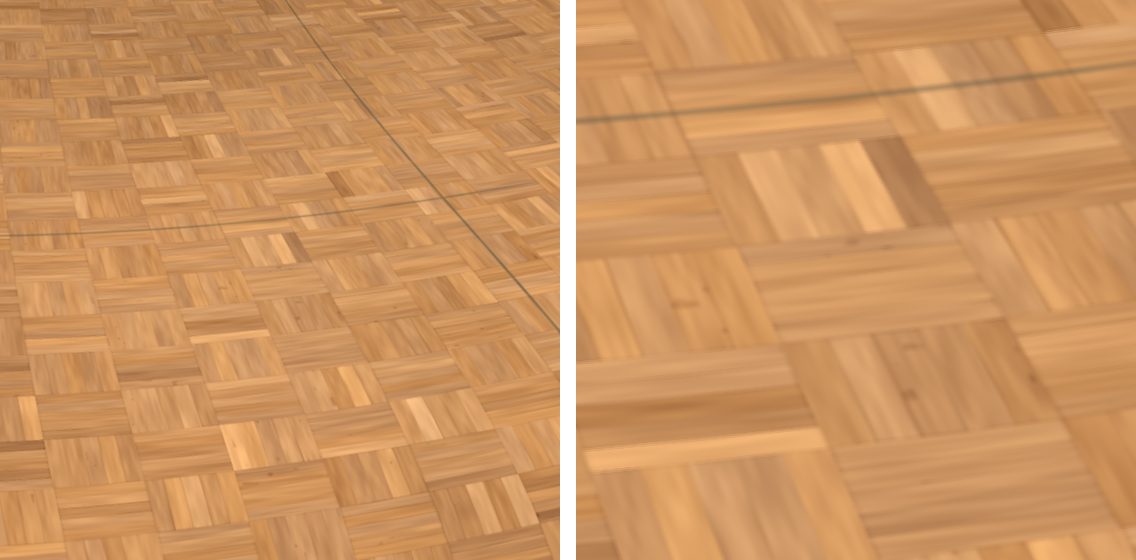
Left: the whole. Right: its middle third, enlarged.
Reproduce this texture procedurally as a Shadertoy shader.

```glsl
// Oak basket-weave parquet floor seen at an angle, crossed by two dark panel seams.

#define STRIPS 5.0                       // wood strips per block
#define ORIGIN vec2(0.342, 0.6146)       // canvas position of floor point (0,0), y down
#define AXIS_U vec2(0.147, -0.0064)      // one block across
#define AXIS_V vec2(0.0098, 0.0419)      // one block towards the viewer
#define TILT vec2(0.0107, -0.04)         // perspective along u and v
#define SEAMS vec2(4.43, -3.5)           // seam positions in blocks
#define SOFTNESS 0.0011                  // sample spacing on the canvas
#define DARK_OAK vec3(0.655, 0.435, 0.255)
#define LIGHT_OAK vec3(0.95, 0.71, 0.465)
#define SEAM_COLOR vec3(0.42, 0.36, 0.26)

float hash(vec2 p) {
    vec3 q = fract(vec3(p.xyx) * vec3(0.1031, 0.1030, 0.0973));
    q += dot(q, q.yzx + 33.33);
    return fract((q.x + q.y) * q.z);
}

float noise(vec2 p) {
    vec2 i = floor(p), f = fract(p);
    f = f * f * (3.0 - 2.0 * f);
    return mix(mix(hash(i), hash(i + vec2(1, 0)), f.x),
               mix(hash(i + vec2(0, 1)), hash(i + vec2(1, 1)), f.x), f.y);
}

// Canvas point (y down) to floor blocks: slight lens bend, then inverse perspective
vec2 canvasToFloor(vec2 p) {
    vec2 d = p - ORIGIN;
    p += vec2(0.5 * (p.x - 0.26) * d.y * d.y, 0.0846 * d.x * d.x);
    mat2 axes = mat2(AXIS_U - TILT.x * p, AXIS_V - TILT.y * p);
    return inverse(axes) * (p - ORIGIN);
}

vec3 parquet(vec2 uv) {
    // Alternate the strip direction like a checkerboard
    vec2 block = floor(uv), f = fract(uv);
    bool upright = mod(block.x + block.y, 2.0) < 0.5;
    vec2 local = upright ? f : f.yx;     // x across the strips, y along them
    float strip = floor(local.x * STRIPS);
    vec2 id = block * vec2(7.0, 11.0) + vec2(strip * 1.7, strip * 3.1) + 200.0;
    float pick = hash(id), shade = hash(id + 57.3);

    // Strip tone: mostly mild, with a few pale or dark strips
    float tone = 0.49 + 0.24 * (shade - 0.5) + 0.13 * (hash(block + 91.0) - 0.5);
    tone += 0.34 * smoothstep(0.88, 1.0, pick) - 0.24 * smoothstep(0.12, 0.0, pick);

    // Grain stretched along the strip
    vec2 g = local + vec2(shade, pick) * 40.0;
    tone += 0.28 * (noise(g * vec2(11.0, 1.8)) - 0.5);
    tone += 0.25 * (noise(g * vec2(30.0, 3.5)) - 0.5);

    // Occasional small knots
    float knot = smoothstep(0.88, 0.98, noise(g * vec2(14.0, 7.0)));
    tone -= 0.30 * knot * step(0.8, hash(id + 13.7));

    // Fine joints between strips and blocks, some nearly closed
    float across = 0.5 - abs(fract(local.x * STRIPS) - 0.5);
    float along = 0.5 - abs(local.y - 0.5);
    float open = hash(id + 31.1);
    tone -= 0.30 * smoothstep(0.12, 0.0, across) * open * open;
    tone -= 0.16 * smoothstep(0.03, 0.0, along) * (0.4 + open);

    vec3 color = mix(DARK_OAK, LIGHT_OAK, tone);
    color += vec3(-0.014, 0.0, 0.022) * (2.0 * hash(id + 77.7) - 1.0);

    // Panel seams, the one across being fainter
    float bend = 0.0013 * uv.y * uv.y;
    vec2 gap = abs(uv - SEAMS - vec2(bend, 0.0));
    vec2 line = smoothstep(vec2(0.032, 0.052), vec2(0.008, 0.010), gap);
    float wear = 0.6 + 0.4 * noise(uv * 3.0 + 60.0);
    float fade = 1.0 - smoothstep(5.3, 6.2, uv.x);
    return mix(color, SEAM_COLOR, wear * max(0.88 * line.x, 0.68 * line.y * fade));
}

void mainImage(out vec4 fragColor, in vec2 fragCoord) {
    vec2 p = fragCoord / iResolution.xy;
    p.y = 1.0 - p.y;

    // Soft 3 by 3 average
    vec3 color = vec3(0.0);
    for (int j = -1; j <= 1; j++)
        for (int i = -1; i <= 1; i++)
            color += parquet(canvasToFloor(p + SOFTNESS * vec2(i, j))) / 9.0;

    // Room light: dimmer far away, a pale sheen across the middle
    color *= mix(0.90, 1.0, smoothstep(0.0, 0.38, p.y));
    vec2 sheen = (p - vec2(0.58, 0.42)) * vec2(1.8, 2.6);
    color += vec3(0.022, 0.026, 0.028) * exp(-dot(sheen, sheen));
    color *= 0.97 + 0.06 * noise(p * 5.0 + 3.0);
    fragColor = vec4(clamp(color, 0.0, 1.0), 1.0);
}
```
